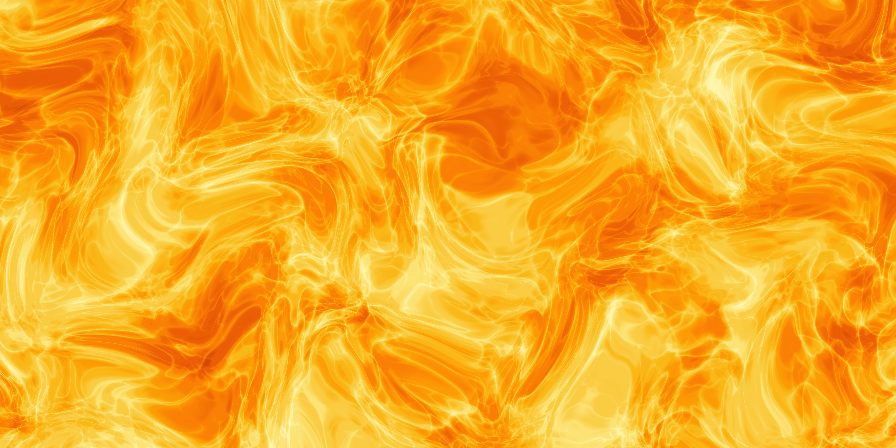
This texture is drawn by a Shadertoy shader. Its source:

```glsl
vec2 randomGradient(vec2 cell) {
    vec3 h = fract(cell.xyx * vec3(0.1031, 0.1030, 0.0973));
    h += dot(h, h.yzx + 33.33);
    float angle = 6.2832 * fract((h.x + h.y) * h.z);
    return vec2(cos(angle), sin(angle));
}

float gradientNoise(vec2 p) {
    vec2 cell = floor(p), f = fract(p);
    vec2 u = f * f * f * (f * (f * 6.0 - 15.0) + 10.0);
    vec2 e = vec2(0.0, 1.0);
    float a = dot(randomGradient(cell), f);
    float b = dot(randomGradient(cell + e.yx), f - e.yx);
    float c = dot(randomGradient(cell + e.xy), f - e.xy);
    float d = dot(randomGradient(cell + e.yy), f - e.yy);
    return mix(mix(a, b, u.x), mix(c, d, u.x), u.y);
}

float fbm(vec2 p) {
    float sum = 0.0, amplitude = 1.0;
    for (int i = 0; i < 5; i++) {
        sum += amplitude * gradientNoise(p);
        p = mat2(1.6, 1.2, -1.2, 1.6) * p + 7.3;
        amplitude *= 0.55;
    }
    return sum;
}

// Bends the plane into curls at one scale
vec2 swirl(vec2 p, float scale, float strength) {
    vec2 q = p * scale;
    return p + strength / scale * vec2(gradientNoise(q + 3.7), gradientNoise(q + 41.2));
}

// Thin bright edge on one side, slow fade on the other
float flameSheet(vec2 p, float sharpness) {
    float n = gradientNoise(p) + 0.3 * gradientNoise(p * 2.3 + 9.1);
    return n > 0.0 ? 0.55 * exp(-7.0 * n) + 0.45 * exp(-28.0 * n) : exp(sharpness * n);
}

vec3 firePalette(float t) {
    vec3 color = mix(vec3(0.76, 0.23, 0.01), vec3(0.92, 0.37, 0.02), smoothstep(0.0, 0.06, t));
    color = mix(color, vec3(0.98, 0.50, 0.02), smoothstep(0.08, 0.22, t));
    color = mix(color, vec3(0.99, 0.61, 0.02), smoothstep(0.26, 0.46, t));
    color = mix(color, vec3(0.98, 0.72, 0.09), smoothstep(0.47, 0.67, t));
    color = mix(color, vec3(0.98, 0.80, 0.26), smoothstep(0.69, 0.86, t));
    color = mix(color, vec3(0.99, 0.89, 0.46), smoothstep(0.89, 0.97, t));
    return mix(color, vec3(1.0, 0.96, 0.68), smoothstep(0.975, 1.0, t));
}

void mainImage(out vec4 fragColor, in vec2 fragCoord) {
    vec2 uv = fragCoord / iResolution.y;

    // Gentle curls shared by every layer
    vec2 flow = swirl(uv + 4.0, 2.6, 0.6);
    flow = swirl(flow, 5.5, 0.6);

    // Soft glowing body, a little cooler towards the top
    float heat = 0.12 + 0.62 * fbm(swirl(flow, 9.0, 0.6) * vec2(3.3, 3.9) + 5.0);
    heat -= 0.16 * (uv.y - 0.5);

    // Overlapping sheets and filaments, from broad to fine
    float frequency = 4.2, amplitude = 0.34;
    for (int i = 0; i < 6; i++) {
        vec2 offset = float(i) * vec2(13.7, 29.3);
        float angle = 0.9 * float(i);
        vec2 p = mat2(cos(angle), sin(angle), -sin(angle), cos(angle)) * flow + offset;
        p = swirl(p, frequency * 0.8, 0.8);
        p = swirl(p, frequency * 2.0, 0.55);
        float patchiness = smoothstep(-0.3, 0.35, gradientNoise(flow * 4.5 + offset));
        float sheet = flameSheet(p * frequency, 38.0 - 4.0 * float(i));
        heat += amplitude * (0.3 + 1.4 * patchiness) * (sheet - 0.19);
        frequency *= 1.4;
        amplitude *= 0.84;
    }

    // Even out the tones before colouring
    float tone = 1.0 / (1.0 + exp(-6.0 * heat));
    fragColor = vec4(firePalette(tone), 1.0);
}
```
